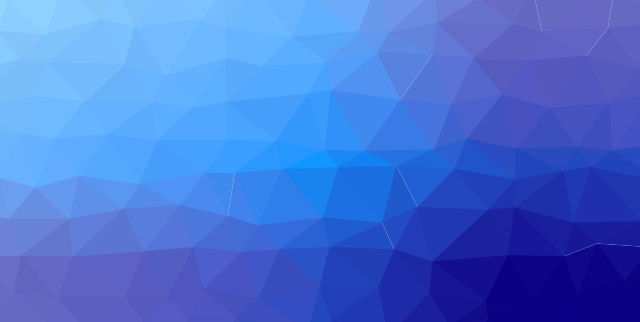
A Shadertoy shader for this background:

```glsl
// Low-poly backdrop: a jittered, staggered lattice is split into flat triangles.
// Each facet takes one tone, read at its centroid from a three-stop ramp that
// runs along both axes and is averaged; a few edges carry a pale hairline.

const vec3  LIGHT_SKY   = vec3(0.57, 0.83, 1.00);
const vec3  VIVID_BLUE  = vec3(0.04, 0.575, 1.00);
const vec3  DEEP_NAVY   = vec3(0.04, 0.00, 0.51);
const vec3  SEAM_COLOR  = vec3(0.70, 0.82, 1.00);
const vec2  CELL        = vec2(0.160, 0.117); // lattice spacing, canvas heights
const vec2  MESH_ORIGIN = vec2(0.909, 0.450); // a lattice point near the centre
const float JITTER      = 0.31;               // vertex shift, in cells
const vec2  RAMP_MIDDLE = vec2(0.50, 0.50);   // vivid stop, from the top left
const vec2  RAMP_END    = vec2(0.79, 0.86);   // navy stop, from the top left
const float VIOLET_LIFT = 0.36;               // extra red between blue and navy
const float TONE_SPREAD = 0.022;              // random tone change per facet
const float SEAM_CHANCE = 0.028;
const float SEAM_WIDTH  = 0.0022;
const float SEAM_ALPHA  = 0.38;

vec2 hash22(vec2 p) {
    vec3 q = fract(p.xyx * vec3(0.1031, 0.1030, 0.0973));
    q += dot(q, q.yzx + 33.33);
    return fract((q.xx + q.yz) * q.zy);
}

float cross2(vec2 a, vec2 b) { return a.x * b.y - a.y * b.x; }

// Jittered lattice vertex; odd rows are shifted by half a cell.
vec2 meshVertex(vec2 id) {
    vec2 shift = (hash22(id + 57.0) - 0.5) * 2.0 * JITTER;
    shift.x += 0.5 * mod(id.y, 2.0);
    return MESH_ORIGIN + (id + shift) * CELL;
}

// Shares of light, vivid and navy at position t of one axis.
vec3 rampShares(float t, float middle, float end) {
    float light = clamp(1.0 - t / middle, 0.0, 1.0);
    float navy = clamp((t - middle) / (end - middle), 0.0, 1.0);
    return vec3(light, 1.0 - light - navy, navy);
}

vec3 gradientColor(vec2 uv) {
    vec3 share = 0.5 * (rampShares(uv.x, RAMP_MIDDLE.x, RAMP_END.x)
                      + rampShares(1.0 - uv.y, RAMP_MIDDLE.y, RAMP_END.y));
    vec3 color = LIGHT_SKY * share.x + VIVID_BLUE * share.y + DEEP_NAVY * share.z;
    // Red blends by squares, which keeps the mauve corners warm.
    vec3 reds = vec3(LIGHT_SKY.r, VIVID_BLUE.r, DEEP_NAVY.r);
    color.r = sqrt(dot(share, reds * reds)) + VIOLET_LIFT * share.y * share.z;
    return color;
}

// Signed distance to one edge line (x) and its hairline strength (y).
vec2 edgeField(vec2 p, vec2 a, vec2 b, float side) {
    vec2 e = b - a;
    float d = side * cross2(e, p - a) / length(e);
    float chosen = step(hash22((a + b) * 371.0 + 900.0).x, SEAM_CHANCE);
    return vec2(d, chosen * (1.0 - smoothstep(0.0, SEAM_WIDTH, abs(d))));
}

// Adds one facet: colour weighted by coverage, and coverage in w.
void addFacet(vec2 p, vec2 a, vec2 b, vec2 c, float aspect, float pixel,
              inout vec4 sum) {
    float side = sign(cross2(b - a, c - a));
    vec2 ab = edgeField(p, a, b, side);
    vec2 bc = edgeField(p, b, c, side);
    vec2 ca = edgeField(p, c, a, side);
    float inside = min(ab.x, min(bc.x, ca.x));
    float coverage = clamp(0.5 + inside / pixel, 0.0, 1.0);
    if (coverage <= 0.0) return;

    vec2 center = (a + b + c) / 3.0;
    vec3 color = gradientColor(center / vec2(aspect, 1.0));
    float tone = hash22(center * 293.0 + 400.0).y - 0.5;
    color *= 1.0 + 2.0 * TONE_SPREAD * tone;
    float seam = max(ab.y, max(bc.y, ca.y));
    color = mix(color, SEAM_COLOR, SEAM_ALPHA * seam);
    sum += vec4(color, 1.0) * coverage;
}

void mainImage(out vec4 fragColor, in vec2 fragCoord) {
    float pixel = 1.0 / iResolution.y;
    float aspect = iResolution.x * pixel;
    vec2 p = fragCoord * pixel;
    vec2 home = floor((p - MESH_ORIGIN) / CELL);
    vec4 sum = vec4(0.0);

    // Visit nearby quads and split each along its shorter diagonal.
    for (int j = -1; j <= 1; j++) {
        for (int i = -2; i <= 1; i++) {
            vec2 id = home + vec2(i, j);
            vec2 a = meshVertex(id);
            vec2 b = meshVertex(id + vec2(1.0, 0.0));
            vec2 c = meshVertex(id + vec2(1.0, 1.0));
            vec2 d = meshVertex(id + vec2(0.0, 1.0));
            if (distance(a, c) < distance(b, d)) {
                addFacet(p, a, b, c, aspect, pixel, sum);
                addFacet(p, a, c, d, aspect, pixel, sum);
            } else {
                addFacet(p, a, b, d, aspect, pixel, sum);
                addFacet(p, b, c, d, aspect, pixel, sum);
            }
        }
    }

    vec3 backdrop = gradientColor(p / vec2(aspect, 1.0));
    vec3 color = sum.w > 0.0 ? sum.rgb / sum.w : backdrop;
    fragColor = vec4(clamp(color, 0.0, 1.0), 1.0);
}
```
